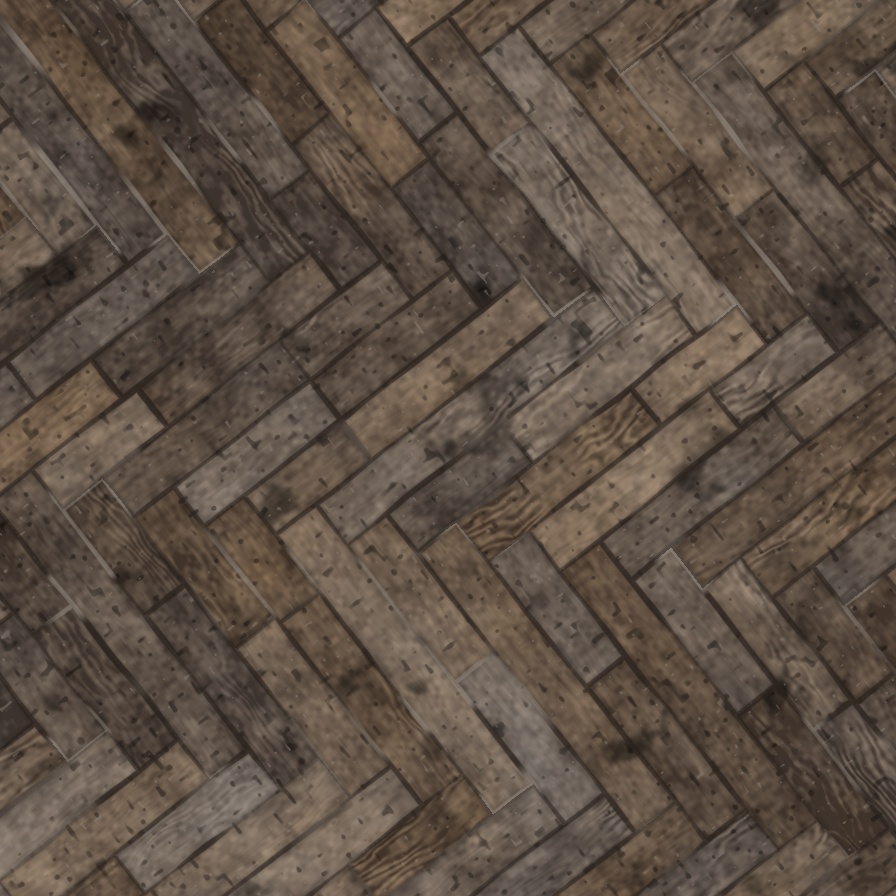
This texture is drawn by a Shadertoy shader. Its source:

```glsl
// Worn herringbone parquet of dark, weathered oak planks, slightly rotated.
#define PLANK_WIDTH 0.0565
#define PLANK_RATIO 7.0
#define TILT 0.908
#define ANCHOR vec2(0.54, 0.655)
#define SPLIT_CHANCE 0.6
#define SEAM_WIDTH 0.045
#define TONE_SPREAD 0.46
#define GRAIN_STRENGTH 0.34
#define DARK_WOOD vec3(0.245, 0.200, 0.170)
#define LIGHT_WOOD vec3(0.600, 0.525, 0.450)
#define SEAM_DARK vec3(0.170, 0.135, 0.115)
#define SEAM_DUST vec3(0.560, 0.520, 0.480)

float hash(vec2 p) {
    vec3 q = fract(vec3(p.xyx) * 0.1031);
    q += dot(q, q.yzx + 33.33);
    return fract((q.x + q.y) * q.z);
}

float noise(vec2 p) {
    vec2 i = floor(p), f = fract(p);
    f = f * f * (3.0 - 2.0 * f);
    return mix(mix(hash(i), hash(i + vec2(1, 0)), f.x),
               mix(hash(i + vec2(0, 1)), hash(i + vec2(1, 1)), f.x), f.y);
}

float fbm(vec2 p) {
    float sum = 0.0, amp = 0.5;
    for (int i = 0; i < 4; i++) {
        sum += amp * noise(p);
        p = mat2(1.6, 1.2, -1.2, 1.6) * p + 17.3;
        amp *= 0.5;
    }
    return sum / 0.9375;
}

// Returns (along, across) inside the plank; id names the plank, rising its direction.
vec2 herringbone(vec2 p, out vec2 id, out float rising) {
    vec2 cell = floor(p);
    float k = mod(cell.x - cell.y, 2.0 * PLANK_RATIO);
    rising = step(PLANK_RATIO, k);
    if (rising < 0.5) {
        id = vec2(cell.x - k, cell.y);
        return p - id;
    }
    id = vec2(cell.x, cell.y + k - 2.0 * PLANK_RATIO + 1.0);
    return (p - id).yx;
}

void mainImage(out vec4 fragColor, in vec2 fragCoord) {
    vec2 uv = fragCoord / iResolution.y;
    float pixel = 1.0 / (iResolution.y * PLANK_WIDTH);

    // Rotated floor space, measured in plank widths
    vec2 d = uv - ANCHOR;
    float c = cos(TILT), s = sin(TILT);
    vec2 p = vec2(c * d.x - s * d.y, s * d.x + c * d.y) / PLANK_WIDTH;
    p.x += PLANK_RATIO;
    p += 0.05 * (vec2(noise(p * 0.9), noise(p * 0.9 + 40.0)) - 0.5);

    vec2 id;
    float rising;
    vec2 q = herringbone(p, id, rising);
    id += 100.0;

    // Some planks are two shorter pieces
    float cut = PLANK_RATIO * mix(0.3, 0.7, hash(id + 3.7));
    float isSplit = step(hash(id + 9.1), SPLIT_CHANCE);
    float piece = isSplit * step(cut, q.x);
    vec2 seed = id * 1.37 + piece * 51.7 + rising * 23.9;
    float edge = min(min(q.y, 1.0 - q.y), min(q.x, PLANK_RATIO - q.x));
    edge = min(edge, mix(1.0, abs(q.x - cut), isSplit));

    // Plank tone, broad staining and mottled wear
    float tone = 0.44 + TONE_SPREAD * (hash(seed) - 0.5) + 0.14 * (rising - 0.5);
    tone += 0.40 * (fbm(uv * 5.0 + 8.0) - 0.5);
    tone += 0.65 * (fbm(p * 1.7 + seed) - 0.5);
    tone += 0.30 * (noise(p * 9.0) - 0.5);

    // Fine fibres, and bold growth rings on a few pieces
    vec2 grainPos = q + seed * 7.0;
    float fibre = fbm(grainPos * vec2(1.3, 9.0)) - 0.5;
    float warp = fbm(grainPos * vec2(0.55, 1.3));
    float rings = sin(6.2832 * (q.y * 4.5 + warp * 6.0));
    float bold = smoothstep(0.5, 0.95, hash(seed + 5.3));
    float patchy = smoothstep(0.3, 0.65, noise(grainPos * vec2(0.7, 1.5) + 30.0));
    tone += GRAIN_STRENGTH * fibre;
    tone += GRAIN_STRENGTH * (0.12 + 0.7 * bold * patchy) * (rings - 0.1) * 0.8;

    vec3 color = mix(DARK_WOOD, LIGHT_WOOD, clamp(tone, 0.0, 1.1));
    float warmth = hash(seed + 12.4) - 0.5 + 0.8 * (fbm(p * 0.6 + 60.0) - 0.5);
    color *= 1.0 + warmth * vec3(0.07, -0.01, -0.14);

    // Dark stains, pits and pale specks
    float stain = smoothstep(0.66, 0.82, fbm(p * 0.9 + 75.0));
    color *= 1.0 - 0.45 * stain;
    float pits = smoothstep(0.80, 0.95, noise(p * vec2(6.0, 6.5) + 11.0));
    color *= 1.0 - 0.35 * pits;
    float specks = smoothstep(0.90, 0.98, noise(p * 8.0 + 90.0));
    color = mix(color, SEAM_DUST, 0.45 * specks);

    // Seams: uneven dark gaps, dusty in places
    float seamWear = noise(p * 1.1 + 20.0);
    float width = SEAM_WIDTH * mix(0.5, 1.5, seamWear);
    float seam = 1.0 - smoothstep(width - pixel, width + pixel, edge);
    float dusty = smoothstep(0.60, 0.78, noise(p * 0.8 + 35.0)) * (1.0 - 0.6 * rising);
    color *= 1.0 - 0.14 * (1.0 - smoothstep(0.0, 0.16, edge));
    color = mix(color, mix(SEAM_DARK, SEAM_DUST, dusty), seam * mix(0.35, 0.85, seamWear));

    fragColor = vec4(color, 1.0);
}
```
